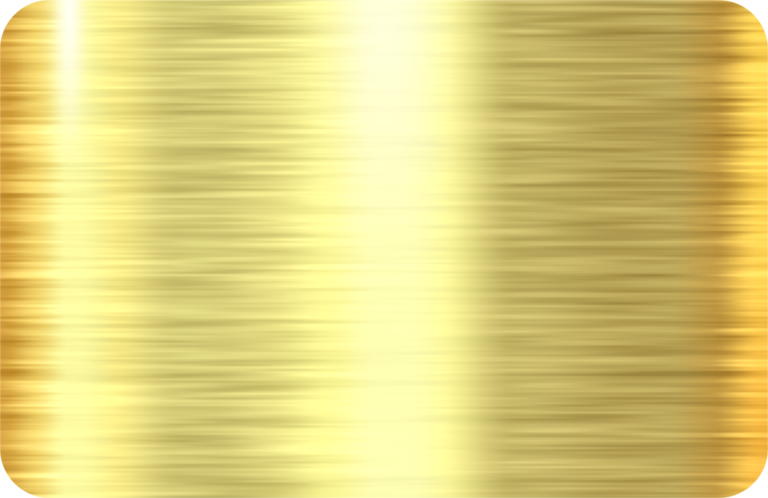
Give the GLSL for this texture, as a Shadertoy shader.

```glsl
float hash(vec2 p) {
    vec3 q = fract(vec3(p.xyx) * 0.1031);
    q += dot(q, q.yzx + 33.33);
    return fract((q.x + q.y) * q.z);
}

// One brushed scratch row, shifted at random along its length
float scratchRow(float x, float row) {
    x += 17.0 * hash(vec2(row, 7.0));
    float cell = floor(x);
    return mix(hash(vec2(cell, row)), hash(vec2(cell + 1.0, row)), smoothstep(0.0, 1.0, x - cell));
}

float scratches(vec2 p) {
    float row = floor(p.y);
    return mix(scratchRow(p.x, row), scratchRow(p.x, row + 1.0), smoothstep(0.0, 1.0, p.y - row)) - 0.5;
}

float bell(float x, float center, float width) {
    float d = (x - center) / width;
    return exp(-d * d);
}

// Bands of reflected light from left to right
vec3 goldBands(float x) {
    vec3 c = vec3(0.84, 0.64, 0.25);
    c = mix(c, vec3(0.97, 0.85, 0.43), smoothstep(0.0, 0.05, x));
    c = mix(c, vec3(1.0, 0.99, 0.64), smoothstep(0.04, 0.085, x));
    c = mix(c, vec3(0.99, 0.94, 0.54), smoothstep(0.10, 0.16, x));
    c = mix(c, vec3(0.84, 0.80, 0.47), smoothstep(0.14, 0.23, x));
    c = mix(c, vec3(0.90, 0.86, 0.51), smoothstep(0.28, 0.36, x));
    c = mix(c, vec3(1.0, 0.98, 0.59), smoothstep(0.34, 0.43, x));
    c = mix(c, vec3(1.0, 1.0, 0.70), smoothstep(0.42, 0.49, x));
    c = mix(c, vec3(1.0, 0.98, 0.60), smoothstep(0.53, 0.60, x));
    c = mix(c, vec3(0.77, 0.71, 0.40), smoothstep(0.57, 0.67, x));
    c = mix(c, vec3(0.72, 0.64, 0.34), smoothstep(0.68, 0.82, x));
    c = mix(c, vec3(0.74, 0.58, 0.25), smoothstep(0.87, 0.945, x));
    return mix(c, vec3(1.0, 0.83, 0.33), smoothstep(0.93, 0.99, x));
}

void mainImage(out vec4 fragColor, in vec2 fragCoord) {
    vec2 uv = fragCoord / iResolution.xy;
    vec2 p = fragCoord / iResolution.y;
    vec2 halfSize = 0.5 * iResolution.xy / iResolution.y;

    // Scratches of three widths
    float grain = 0.0;
    grain += 0.35 * scratches(p * vec2(2.5, 45.0));
    grain += 0.55 * scratches(p * vec2(4.0, 110.0) + 31.0);
    grain += 0.45 * scratches(p * vec2(7.0, 210.0) + 83.0);

    // Scratches fray the band edges and fade inside the highlights
    vec3 color = goldBands(clamp(uv.x + 0.025 * grain, 0.0, 1.0));
    float shine = max(bell(uv.x, 0.50, 0.11), 0.8 * bell(uv.x, 0.09, 0.04));
    color += grain * mix(0.24, 0.06, shine) * vec3(0.95, 1.0, 0.85);

    // Pale glows fall from the top edge
    float glow = bell(uv.x, 0.09, 0.018) * smoothstep(0.6, 1.0, uv.y);
    glow += 0.65 * bell(uv.x, 0.50, 0.07) * smoothstep(0.35, 1.0, uv.y);
    color = mix(color, vec3(1.0, 1.0, 0.94), clamp(glow, 0.0, 1.0));

    // Lower right edge turns a deeper orange
    color -= vec3(0.02, 0.10, 0.06) * smoothstep(0.94, 1.0, uv.x) * smoothstep(0.6, 0.1, uv.y);

    // Rounded plate on white
    vec2 corner = abs(p - halfSize) - halfSize + 0.1;
    float edge = length(max(corner, 0.0)) + min(max(corner.x, corner.y), 0.0) - 0.1;
    float pixel = 1.0 / iResolution.y;
    color = mix(clamp(color, 0.0, 1.0), vec3(1.0), smoothstep(-pixel, pixel, edge));
    fragColor = vec4(color, 1.0);
}
```
